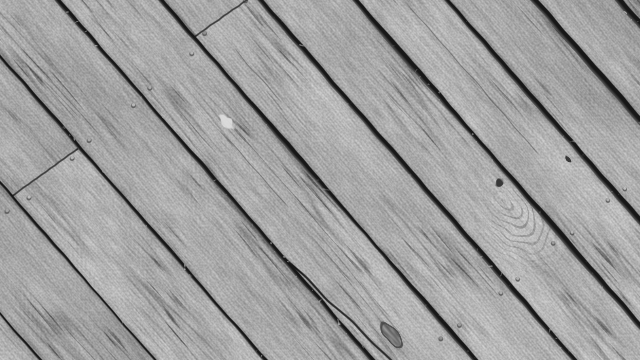
Give the GLSL for this texture, as a WebGL 1 fragment shader.

```glsl
precision highp float;
uniform vec2 u_resolution;

float hash(vec2 c) {
  return fract(sin(dot(c, vec2(127.1, 311.7))) * 43758.55);
}

float corner(vec2 cell, vec2 offset) {
  float a = 6.2832 * hash(cell);
  return dot(vec2(cos(a), sin(a)), offset);
}

// Gradient noise, about -0.7 to 0.7
float noise(vec2 p) {
  vec2 i = floor(p), f = p - i;
  vec2 u = f * f * f * (f * (f * 6.0 - 15.0) + 10.0);
  vec2 e = vec2(1.0, 0.0);
  return mix(mix(corner(i, f), corner(i + e.xy, f - e.xy), u.x),
             mix(corner(i + e.yx, f - e.yx), corner(i + e.xx, f - e.xx), u.x), u.y);
}

float stroke(float d, float halfWidth) {
  float px = 0.75 / u_resolution.y;
  return 1.0 - smoothstep(halfWidth - px, halfWidth + px, abs(d));
}

// Thin crack that fades in at a and out at b along the board
float crack(float d, float t, float a, float b) {
  return stroke(d, 0.0013) * smoothstep(a, a + 0.03, t) * (1.0 - smoothstep(b - 0.03, b, t));
}

// Scaled distance from an oval lying along the grain; 1 on its rim
float oval(vec2 p, vec2 center, vec2 radii) {
  vec2 q = p - center;
  return length(vec2(dot(q, vec2(0.753, -0.658)), dot(q, vec2(0.658, 0.753))) / radii);
}

// Where gap k meets the top edge; spacing shrinks to the right
float gapPosition(float k) {
  return 0.4468 + 0.2808 * k - 0.00532 * k * k;
}

void main() {
  vec2 p = gl_FragCoord.xy / u_resolution.y;
  p.y = 1.0 - p.y;

  // Board coordinates: s across, t along, n counts the boards
  float s = p.x - p.y / 1.145;
  float t = dot(p, vec2(0.658, 0.753));
  float n = (0.2808 - sqrt(max(0.07885 - 0.02128 * (s - 0.4468), 0.0))) / 0.01064;
  float board = floor(n), f = n - board;

  // Every third board is cut by a butt joint
  float jointed = 1.0 - step(0.5, mod(board, 3.0));
  float jointD = t - 0.432 - 0.022 * f - 0.002 * noise(vec2(f * 9.0, board));
  float seed = board + 17.0 * jointed * step(0.0, jointD);

  // Weathered wood tone with stretched grain
  vec2 g = vec2(s * 0.753, t) + vec2(seed * 3.7, seed * 1.9);
  float tone = 0.668 + 0.04 * (hash(vec2(seed, 4.0)) - 0.5) + 0.03 * smoothstep(1.0, 1.9, t);
  tone += 0.07 * noise(g * vec2(9.0, 2.5)) + 0.06 * noise(g * vec2(65.0, 5.0));
  tone += 0.09 * noise(g * vec2(210.0, 20.0)) + 0.09 * noise(p * 170.0);

  // Patches of fine drying checks
  float patches = smoothstep(-0.05, 0.3, noise(g * vec2(8.0, 2.6) + 5.0));
  float dashes = smoothstep(0.22, 0.5, noise(g * vec2(105.0, 8.0)));
  float lines = 1.0 - smoothstep(0.0, 0.05 + 40.0 / u_resolution.y, abs(noise(g * vec2(36.0, 2.2))));
  tone -= patches * (0.2 * dashes + 0.12 * lines);

  // Curled grain beside a knot
  vec2 curl = p - vec2(1.458, 0.625);
  float curlMask = exp(-dot(curl, curl) * 110.0) * smoothstep(0.0, 0.1, f) * step(abs(board - 1.0), 0.5);
  float rings = oval(p, vec2(1.4, 0.56), vec2(0.03, 0.06)) + 0.35 * noise(p * 18.0);
  tone += curlMask * (0.04 - 0.16 * smoothstep(0.4, 1.0, sin(rings * 14.0)));

  // Long cracks and a split running out of a gap
  float wobble = 0.006 * noise(vec2(t * 11.0, board));
  float d1 = (s - 1.122) * 0.753 + wobble;
  float d2 = (s - 0.297) * 0.753 + wobble;
  float d3 = (s - 0.534) * 0.753 + wobble;
  float cracks = crack(d1, t, 0.74, 1.32) + crack(d2, t, 0.69, 0.97) + crack(d3, t, 0.52, 0.74);
  tone = mix(tone, 0.38, 0.75 * min(cracks, 1.0));
  float splitD = (n + 0.98 - 0.4 * (t - 1.07)) * 0.211 + wobble;
  tone = mix(tone, 0.17, stroke(splitD, 0.0028) * smoothstep(1.06, 1.09, t));

  // Knots and a worn paint spot
  float knot = oval(p, vec2(1.088, 0.931), vec2(0.017, 0.042)) + 0.2 * noise(p * 45.0);
  tone = mix(tone, 0.47 + 0.25 * noise(g * vec2(120.0, 30.0)), 1.0 - smoothstep(0.9, 1.05, knot));
  tone = mix(tone, 0.25, 0.8 * (1.0 - smoothstep(0.04, 0.16, abs(knot - 1.0))));
  float pits = min(oval(p, vec2(1.387, 0.507), vec2(0.014, 0.011)),
                   oval(p, vec2(1.577, 0.441), vec2(0.006, 0.013))) + 0.5 * noise(p * 70.0);
  tone = mix(tone, 0.22, 1.0 - smoothstep(0.7, 1.1, pits));
  float paint = oval(p, vec2(0.63, 0.34), vec2(0.014, 0.026)) + 0.5 * noise(p * 60.0);
  tone = mix(tone, 0.88, 0.85 * (1.0 - smoothstep(0.75, 1.15, paint)));

  // Two nails per board on each joist
  float joist = floor((t - 0.45) / 1.07 + 0.5), side = step(0.5, f);
  float jitter = hash(vec2(board * 2.0 + side, joist)) - 0.5;
  vec2 nail = vec2((f - mix(0.15, 0.85, side)) * 0.21, t - 0.455 - 1.07 * joist - 0.025 * jitter);
  tone = mix(tone, 0.33, 0.85 * stroke(length(nail + vec2(0.002, -0.002)), 0.0065));
  tone = mix(tone, 0.66 + 0.2 * jitter, stroke(length(nail), 0.0045));

  // Butt joint
  tone = mix(tone, 0.2, 0.9 * jointed * stroke(jointD, 0.0024));

  // Gaps: worn rim, shadowed depth, lit lower side and debris
  float k = floor(n + 0.5);
  float d = (s - gapPosition(k)) * 0.753 + 0.0025 * noise(vec2(t * 16.0, k * 7.3));
  float w = clamp(0.0062 + 0.0006 * k, 0.004, 0.009) + 0.004 * noise(vec2(t * 3.0, k * 5.1 + 2.0));
  w = max(w, 0.003);
  tone -= 0.09 * (1.0 - smoothstep(0.0, 0.012, abs(d) - w));
  float depth = mix(0.3, 0.09, smoothstep(-w, 0.1 * w, d));
  depth += 0.4 * smoothstep(0.3, 0.5, noise(p * 75.0)) * smoothstep(0.0, 0.3, noise(p * 6.0));
  tone = mix(tone, depth, stroke(d, w));

  gl_FragColor = vec4(vec3(clamp(tone, 0.0, 1.0)), 1.0);
}
```
